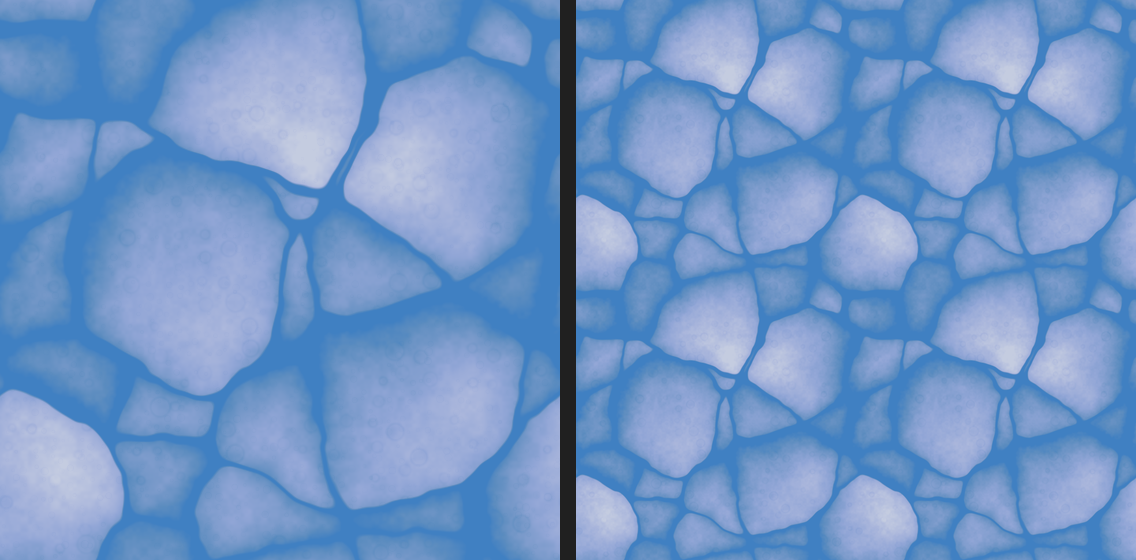
Left, the tile; right, the same tile 2 across and 2 down.
Give the GLSL for this texture, as a Shadertoy shader.

```glsl
// Pale blue cobbles with faint bubble rings, sunk in deep blue joints; tiles seamlessly.

const float CELLS = 5.0;            // stone sites per side; the big-stone lattice needs 5
const float JITTER = 0.8;           // site scatter, in cells
const vec2 BIG_WEIGHT = vec2(0.65, 1.25);
const vec2 SMALL_WEIGHT = vec2(0.0, 0.45);
const vec2 JOINT = vec2(0.016, 0.075); // half width range of the joints, in cells
const float ROUNDING = 0.035;       // softness of stone corners, in cells
const float EDGE_BLUR = 0.0025;     // joint edge softness, in canvas units
const float WARP = 0.16;            // bend of the outlines, in cells
const float KINK = 0.045;           // small breaks of the outlines, in cells
const float RING_DEPTH = 0.38;      // tone lost on a bubble rim
const float GRAIN = 0.4;

// Tones from joint to highlight
const vec3 TONES[6] = vec3[6](
    vec3(0.25, 0.50, 0.76), vec3(0.36, 0.55, 0.75), vec3(0.47, 0.60, 0.79),
    vec3(0.57, 0.65, 0.84), vec3(0.66, 0.71, 0.86), vec3(0.77, 0.80, 0.88));

// Integer hash of a cell that wraps every n cells
vec3 hash(vec2 cell, float n, uint seed) {
    uvec3 v = uvec3(uvec2(mod(cell, n)), seed);
    v = v * 1664525u + 1013904223u;
    for (int i = 0; i < 2; i++) {
        v.x += v.y * v.z;
        v.y += v.z * v.x;
        v.z += v.x * v.y;
        v ^= v >> 16u;
    }
    return vec3(v >> 16u) / 65535.0;
}

// Wrapping value noise, three channels in -0.5..0.5
vec3 noise(vec2 uv, float n, uint seed) {
    vec2 p = uv * n, c = floor(p), f = p - c;
    f = f * f * f * (f * (f * 6.0 - 15.0) + 10.0);
    vec3 low = mix(hash(c, n, seed), hash(c + vec2(1, 0), n, seed), f.x);
    vec3 high = mix(hash(c + vec2(0, 1), n, seed), hash(c + vec2(1, 1), n, seed), f.x);
    return mix(low, high, f.y) - 0.5;
}

// Stone site position (xy) and power weight (z)
vec3 site(vec2 cell, out bool big) {
    vec3 h = hash(cell, CELLS, 11u);
    big = mod(cell.x + 2.0 * cell.y, CELLS) < 0.5;
    vec2 range = big ? BIG_WEIGHT : SMALL_WEIGHT;
    return vec3(cell + 0.5 + JITTER * (h.xy - 0.5), mix(range.x, range.y, h.z));
}

// Scattered rings with a faintly filled inside
float bubbles(vec2 uv, float n, float share, uint seed) {
    vec2 p = uv * n, c = floor(p);
    float sum = 0.0;
    for (int y = -1; y <= 1; y++)
    for (int x = -1; x <= 1; x++) {
        vec2 cell = c + vec2(x, y);
        vec3 h = hash(cell, n, seed), k = hash(cell, n, seed + 1u);
        float radius = mix(0.14, 0.4, k.x * k.x);
        float d = length(p - cell - 0.5 - 0.6 * (h.xy - 0.5)) - radius;
        float rim = exp(-d * d / 0.004);
        float inside = 0.4 * smoothstep(0.08, -0.08, d);
        sum += step(h.z, share) * mix(0.35, 1.0, k.y) * max(rim, inside);
    }
    return min(sum, 1.3);
}

vec3 ramp(float tone) {
    float t = clamp(tone, 0.0, 4.999);
    int i = int(t);
    return mix(TONES[i], TONES[i + 1], fract(t));
}

void mainImage(out vec4 fragColor, in vec2 fragCoord) {
    vec2 uv = fragCoord / iResolution.xy;
    vec2 p = uv * CELLS + WARP * noise(uv, 9.0, 1u).xy + KINK * noise(uv, 31.0, 2u).xy;
    vec2 home = floor(p), stone = home;
    bool big, other;

    // Owning stone in the power diagram
    float best = 1e5;
    for (int y = -3; y <= 3; y++)
    for (int x = -3; x <= 3; x++) {
        vec2 cell = home + vec2(x, y);
        vec3 s = site(cell, other);
        float power = dot(p - s.xy, p - s.xy) - s.z;
        if (power < best) { best = power; stone = cell; }
    }
    vec3 own = site(stone, big);

    // Distance to the outline, with rounded corners
    float sum = 1e-9;
    for (int y = -3; y <= 3; y++)
    for (int x = -3; x <= 3; x++) {
        vec2 cell = home + vec2(x, y);
        if (distance(cell, stone) < 0.5) continue;
        vec3 s = site(cell, other);
        float power = dot(p - s.xy, p - s.xy) - s.z;
        float edge = (power - best) / (2.0 * max(distance(s.xy, own.xy), 0.05));
        sum += exp(-edge / ROUNDING);
    }
    float d = -ROUNDING * log(sum);

    // Joint mask of varying width
    float vary = noise(uv, 6.0, 3u).x + 0.5;
    float inner = d - mix(JOINT.x, JOINT.y, vary * vary);
    float blur = CELLS * max(EDGE_BLUR, 1.0 / iResolution.y);
    float mask = smoothstep(-blur, blur, inner);

    // Each stone tilts its own way and sinks at the rim
    vec3 h = hash(stone, CELLS, 23u);
    vec2 tilt = normalize(h.xy - 0.5 + 0.001) * mix(1.3, 2.6, h.z);
    float tone = (big ? 2.6 : 1.75) + 1.2 * (hash(stone, CELLS, 29u).x - 0.5);
    tone += dot(tilt, p - own.xy) + 0.9 * smoothstep(0.0, 0.5, inner);
    tone -= 1.4 * exp(-max(inner, 0.0) / 0.09);

    // Clouds, grain and bubbles
    tone += 0.9 * noise(uv, 7.0, 4u).x + 0.5 * noise(uv, 19.0, 5u).x;
    float marks = bubbles(uv, 23.0, 0.5, 40u) + 0.5 * bubbles(uv, 58.0, 0.6, 50u)
                + 0.45 * bubbles(uv, 6.0, 0.25, 60u);
    tone -= RING_DEPTH * marks * smoothstep(0.0, 2.0, tone);
    tone += GRAIN * (noise(uv, 70.0, 6u).x + 0.5 * noise(uv, 150.0, 7u).x);

    fragColor = vec4(ramp(max(tone, 0.0) * mask), 1.0);
}
```
